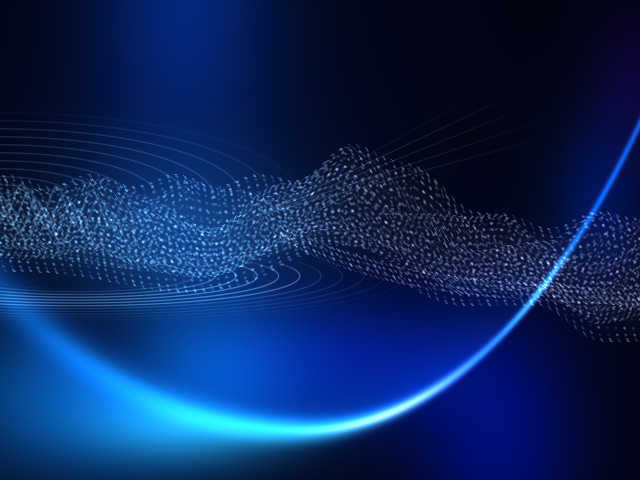
Write a WebGL 1 fragment shader that draws this background.

```glsl
precision highp float;
// Dark blue backdrop with a glowing cyan arc and a rippling ribbon of light particles.

uniform vec2 u_resolution;

const float ASPECT = 4.0 / 3.0;

float hash(vec2 p) {
  return fract(sin(dot(p, vec2(41.3, 289.1))) * 4375.5);
}

float bump(float x, float centre, float width) {
  float t = (x - centre) / width;
  return exp(-t * t);
}

float blob(vec2 p, vec2 centre, vec2 radius) {
  vec2 t = (p - centre) / radius;
  return exp(-dot(t, t));
}

float stroke(float d, float width) {
  return smoothstep(width, 0.0, abs(d));
}

// Nested ellipse outlines with an even line width
float rings(vec2 p, vec2 centre, vec2 radius, float count) {
  vec2 t = (p - centre) / radius;
  float r = length(t);
  float slope = length(t / (radius * vec2(ASPECT, 1.0))) / max(r, 0.01);
  return stroke((fract(r * count) - 0.5) / (count * slope), 0.0028);
}

// Curved sheet of dots whose rows crowd together at its rims
float sheet(vec2 p, float middle, float halfHeight, vec2 grid, float shear) {
  float v = (p.y - middle) / halfHeight;
  if (abs(v) >= 1.0) return 0.0;
  float a = asin(v);
  vec2 cell = vec2(p.x * grid.x + shear * a, a * grid.y);
  vec2 size = vec2(ASPECT / grid.x, halfHeight * cos(a) / grid.y);
  float d = length((fract(cell) - 0.5) * size);
  return smoothstep(0.0045, 0.001, d) * (0.2 + 0.8 * hash(floor(cell)));
}

vec3 backdrop(vec2 p) {
  vec3 c = vec3(0.008, 0.015, 0.065);
  c += vec3(0.0, 0.025, 0.1) * blob(p, vec2(0.3, 0.5), vec2(0.35, 0.6));
  c += vec3(0.01, 0.12, 0.36) * blob(p, vec2(0.29, 1.0), vec2(0.14, 0.34));
  c += vec3(0.04, 0.17, 0.27) * blob(p, vec2(0.28, 0.52), vec2(0.19, 0.17));
  c += vec3(0.01, 0.26, 0.48) * blob(p, vec2(0.33, 0.23), vec2(0.14, 0.15));
  c += vec3(0.0, 0.06, 0.38) * blob(p, vec2(0.55, 0.25), vec2(0.19, 0.14));
  c += vec3(0.0, 0.035, 0.38) * blob(p, vec2(0.78, 0.08), vec2(0.13, 0.26));
  c += vec3(0.0, 0.06, 0.26) * blob(p, vec2(0.94, 0.58), vec2(0.08, 0.17));
  c += vec3(0.04, 0.0, 0.14) * blob(p, vec2(0.99, 0.82), vec2(0.07, 0.15));
  return c;
}

vec3 arcLight(vec2 p) {
  float x = p.x - 0.47;
  float rightSide = step(0.0, x);
  float height = 0.102 + mix(1.36, 1.9 + 1.35 * x * x, rightSide) * x * x;
  float slope = mix(2.72, 3.8 + 5.4 * x * x, rightSide) * x / ASPECT;
  float d = (p.y - height) / sqrt(1.0 + slope * slope);

  float width = mix(0.034, 0.0065, smoothstep(0.2, 0.85, p.x));
  float core = bump(d, 0.0, width);
  float power = 0.14 + 0.86 * bump(p.x, 0.5, 0.21);
  float below = smoothstep(0.03, -0.02, d);
  float above = smoothstep(-0.015, 0.01, d) * exp(-max(d, 0.0) / 0.06);

  vec3 c = vec3(0.15, 0.66, 0.78) * core * power;
  c += vec3(0.03, 0.22, 0.55) * core * smoothstep(0.5, 0.85, p.x);
  c += vec3(0.0, 0.12, 0.3) * bump(d, 0.0, 0.05) * smoothstep(0.35, 0.05, p.x);
  // Wide pool of light outside the left half
  c += vec3(0.02, 0.32, 0.58) * below * blob(p, vec2(0.14, 0.17), vec2(0.22, 0.17));
  c += vec3(0.1, 0.34, 0.3) * below * blob(p, vec2(0.3, 0.11), vec2(0.15, 0.07));
  c += vec3(0.01, 0.22, 0.52) * above * bump(p.x, 0.52, 0.25);
  c += vec3(0.6, 0.35, 0.15) * bump(d, 0.0, 0.009) * bump(p.x, 0.61, 0.11);
  c += vec3(0.2, 0.35, 0.4) * bump(d, 0.0, 0.007) * bump(p.x, 0.84, 0.05);
  return c;
}

float particles(vec2 p) {
  float x = p.x;
  float top = 0.625 - 0.09 * smoothstep(0.62, 0.83, x) + 0.012 * sin(x * 48.0 + 1.0)
    + 0.07 * bump(x, 0.57, 0.08) + 0.025 * bump(x, 1.0, 0.09);
  float bottom = 0.435 - 0.045 * bump(x, 0.29, 0.14) + 0.04 * bump(x, 0.48, 0.06)
    - 0.072 * smoothstep(0.57, 0.72, x) - 0.075 * smoothstep(0.84, 0.94, x);
  float middle = 0.5 * (top + bottom);
  float halfHeight = 0.5 * (top - bottom);
  float light = 0.85 * sheet(p, middle, halfHeight, vec2(74.0, 5.0), 0.8);
  light += 0.08 * smoothstep(1.0, 0.4, abs(p.y - middle) / halfHeight);

  // Overlapping folds inside the ribbon
  for (int i = 0; i < 3; i++) {
    float k = float(i);
    float fold = sin(x * (15.0 + 3.0 * k) + k * 2.1);
    light += 0.7 * sheet(p, middle + 0.28 * halfHeight * fold,
      halfHeight * (0.58 + 0.12 * fold), vec2(88.0 + 9.0 * k, 4.5), 2.0 - 1.6 * k);
  }

  // Dense strand sinking to the right, then beaded loops on the left
  float strand = 0.375 + 0.2 * exp(-max(x - 0.38, 0.0) * 5.5);
  light += 0.8 * smoothstep(0.36, 0.46, x) * sheet(p, strand, 0.018, vec2(120.0, 1.5), 1.0);
  for (int i = 0; i < 4; i++) {
    float phase = x * 115.0 + float(i) * 1.3;
    float wave = 0.54 + 0.015 * float(i) - 0.12 * x + 0.035 * sin(phase);
    float d = (p.y - wave) / sqrt(1.0 + pow(3.0 * cos(phase), 2.0));
    light += 0.4 * stroke(d, 0.004) * smoothstep(0.28, 0.08, x);
  }
  return light;
}

float trails(vec2 p) {
  // Flat loops beneath the ribbon
  vec2 t = (p - vec2(0.12, 0.425)) / vec2(0.365, 0.065);
  float r = length(t);
  float light = rings(p, vec2(0.12, 0.425), vec2(0.365, 0.065), 11.0)
    * smoothstep(0.46, 0.43, p.y) * mix(0.5, 0.14, smoothstep(0.95, 1.08, r))
    * smoothstep(0.35, 0.7, r) * smoothstep(1.6, 1.1, r);
  // Hooked arcs above its left half
  vec2 h = p / vec2(0.4, 0.15) - vec2(0.0, 3.93);
  light += 0.22 * rings(p, vec2(0.0, 0.59), vec2(0.4, 0.15), 9.0)
    * smoothstep(0.58, 0.63, p.y) * smoothstep(1.3, 0.85, length(h));
  // Fan of faint rays to the upper right
  vec2 q = (p - vec2(0.4, 0.55)) * vec2(ASPECT, 1.0);
  float angle = atan(q.y, q.x);
  float reach = length(q);
  float ray = stroke((fract(angle * 17.0) - 0.5) * reach / 17.0, 0.0025);
  light += 0.22 * ray * smoothstep(0.2, 0.25, angle) * smoothstep(0.55, 0.44, angle)
    * smoothstep(0.72, 0.2, reach);
  return light;
}

void main() {
  vec2 p = gl_FragCoord.xy / u_resolution;
  vec3 color = backdrop(p) + arcLight(p);
  vec3 tint = mix(vec3(0.58, 0.8, 0.9), vec3(0.66, 0.7, 0.82), smoothstep(0.3, 0.65, p.x));
  color += tint * (0.55 * particles(p) + 0.7 * trails(p));
  gl_FragColor = vec4(min(color, 1.0), 1.0);
}
```
